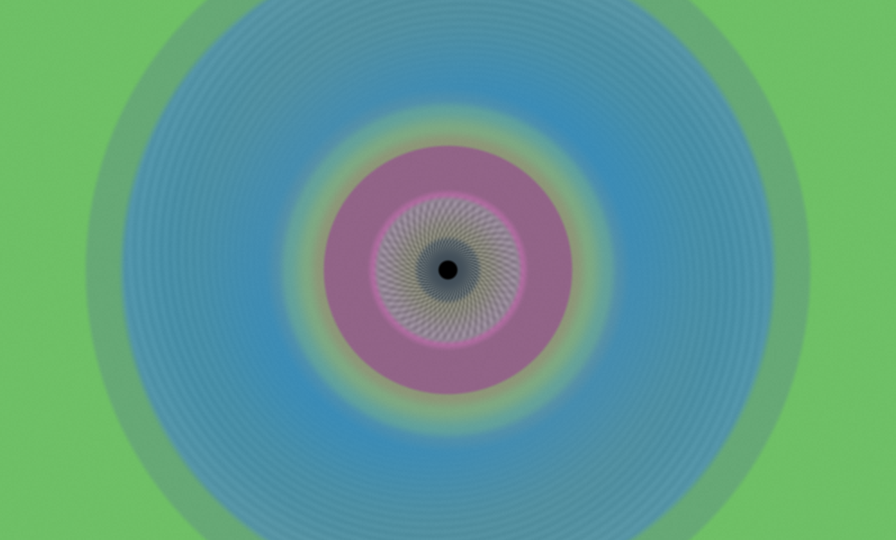
Give the GLSL for this background, as a WebGL 2 fragment shader.

```glsl
#version 300 es
precision highp float;

uniform vec2 u_resolution;
out vec4 fragColor;

#define CORE_ARMS 54.0
#define CORE_TWIST 34.0
#define CORE_CONTRAST 0.035
#define OUTER_ARMS 14.0
#define OUTER_TWIST 210.0
#define OUTER_CONTRAST 0.012
#define TINT_STRENGTH 0.022
#define GRAIN 0.008

float hash(vec2 p) {
    p = fract(p * vec2(0.1031, 0.1137));
    p += dot(p, p.yx + 33.33);
    return fract((p.x + p.y) * p.x * 7.31);
}

// Replaces the colour outside a circle, with a soft edge.
void ring(inout vec3 color, float r, float edge, float softness, vec3 outside) {
    float blur = max(softness, 0.75 / u_resolution.y);
    color = mix(color, outside, smoothstep(edge - blur, edge + blur, r));
}

// Keeps a pattern between two radii.
float band(float r, float inner, float outer, float softness) {
    return smoothstep(inner - softness, inner + softness, r)
         * (1.0 - smoothstep(outer - softness, outer + softness, r));
}

// Logarithmic spiral wave; whole arm counts join without a seam.
float spiral(float r, float angle, float arms, float twist) {
    return sin(arms * angle + twist * log(r));
}

vec3 radialColor(float r) {
    vec3 color = vec3(0.0);
    // Core
    ring(color, r, 0.0175, 0.003, vec3(0.26, 0.31, 0.35));
    ring(color, r, 0.037, 0.016, vec3(0.35, 0.39, 0.41));
    ring(color, r, 0.059, 0.007, vec3(0.51, 0.51, 0.46));
    ring(color, r, 0.095, 0.030, vec3(0.57, 0.52, 0.58));
    // Pink rim and plum disc
    ring(color, r, 0.134, 0.006, vec3(0.68, 0.42, 0.62));
    ring(color, r, 0.145, 0.007, vec3(0.57, 0.39, 0.53));
    // Pale halo
    ring(color, r, 0.230, 0.004, vec3(0.55, 0.59, 0.47));
    ring(color, r, 0.250, 0.014, vec3(0.49, 0.66, 0.51));
    ring(color, r, 0.279, 0.020, vec3(0.38, 0.63, 0.61));
    ring(color, r, 0.307, 0.011, vec3(0.31, 0.56, 0.67));
    // Wide blue field
    ring(color, r, 0.328, 0.014, vec3(0.25, 0.55, 0.70));
    ring(color, r, 0.405, 0.085, vec3(0.30, 0.56, 0.64));
    ring(color, r, 0.550, 0.050, vec3(0.33, 0.58, 0.65));
    // Green border and surround
    ring(color, r, 0.604, 0.009, vec3(0.40, 0.66, 0.46));
    ring(color, r, 0.671, 0.006, vec3(0.43, 0.75, 0.40));
    return color;
}

void main() {
    vec2 p = (gl_FragCoord.xy - 0.5 * u_resolution) / u_resolution.y;
    float r = max(length(p), 0.0001);
    float angle = atan(p.y, p.x);
    vec3 color = radialColor(r);

    // Fine strands around the core
    float strands = spiral(r, angle, CORE_ARMS, CORE_TWIST)
                  + 0.5 * spiral(r, angle, CORE_ARMS, -CORE_TWIST * 0.5);
    color += CORE_CONTRAST * strands * band(r, 0.045, 0.132, 0.012);

    // Faint sweeping threads in the blue field
    float threads = spiral(r, angle, OUTER_ARMS, OUTER_TWIST);
    float field = band(r, 0.30, 0.60, 0.02);
    color += OUTER_CONTRAST * threads * field * smoothstep(0.28, 0.58, r);

    // Broad two-armed shift between blue and grey teal
    float tint = spiral(r, angle, 2.0, 3.0);
    color += TINT_STRENGTH * tint * field * vec3(1.0, 0.1, -0.7);

    // Subtle grain on a canvas-relative grid
    float grain = hash(floor(p * 300.0) + 500.0) - 0.5;
    color += GRAIN * grain * smoothstep(0.02, 0.05, r);

    fragColor = vec4(clamp(color, 0.0, 1.0), 1.0);
}
```
